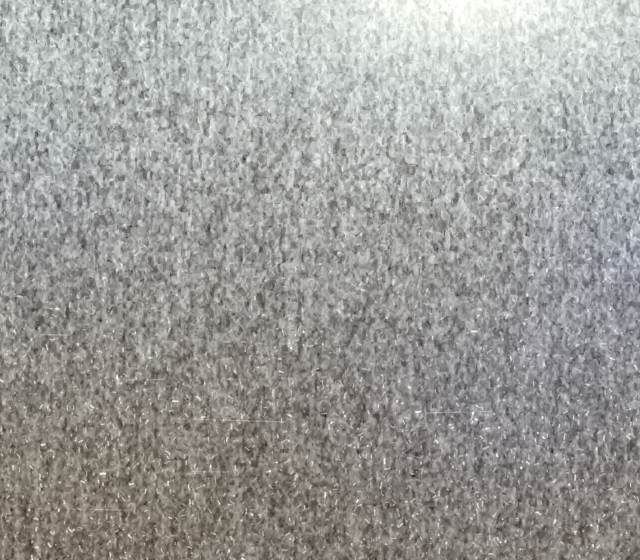
Write a Shadertoy shader that draws this texture.

```glsl
// Galvanised sheet steel: fine upright zinc grain, bright flecks and a soft lamp glow.
#define GRAIN_SCALE vec2(172.0, 112.0)
#define GRAIN_CONTRAST 0.40
#define STREAK_CONTRAST 0.11
#define FLECK_CELLS 108.0
#define FLECK_GAIN 0.40
#define PIT_GAIN 0.22
#define GLOW_POS vec2(0.72, 1.01)
#define TOP_COLOR vec3(0.725, 0.75, 0.74)
#define MID_COLOR vec3(0.605, 0.602, 0.592)
#define LOW_COLOR vec3(0.512, 0.488, 0.463)
#define BLUE_TINT vec3(-0.005, 0.008, 0.05)
#define SCRATCHES 6

float hash(vec2 p) {
    vec3 q = fract(p.xyx * vec3(0.1031, 0.1030, 0.0973));
    q += dot(q, q.yzx + 33.33);
    return fract((q.x + q.y) * q.z);
}

float noise(vec2 p) {
    vec2 i = floor(p), f = fract(p);
    f = f * f * (3.0 - 2.0 * f);
    return mix(mix(hash(i), hash(i + vec2(1, 0)), f.x),
               mix(hash(i + vec2(0, 1)), hash(i + vec2(1, 1)), f.x), f.y);
}

// Soft reflections of the room on the sheet
vec3 sheen(vec2 uv) {
    float wave = noise(uv * 3.0 + 7.0) - 0.5;
    float h = uv.y + 0.06 * wave;
    vec3 c = mix(LOW_COLOR, MID_COLOR, smoothstep(0.02, 0.55, h));
    c = mix(c, TOP_COLOR, smoothstep(0.40, 0.92, h));
    vec2 g = uv - GLOW_POS;
    c += vec3(0.19, 0.185, 0.165) * exp(-dot(g * g, vec2(16.0, 75.0)));
    c += 0.075 * exp(-dot(g * g, vec2(6.0, 8.0)));
    vec2 right = uv - vec2(1.0, 0.55), lower = uv - vec2(0.80, 0.27);
    vec2 left = uv - vec2(0.04, 0.66), corner = uv - vec2(0.12, 0.10);
    float blue = exp(-dot(right * right, vec2(35.0, 18.0)))
               + 0.8 * exp(-dot(lower * lower, vec2(22.0, 28.0)))
               + 0.4 * exp(-dot(left * left, vec2(30.0, 45.0)));
    c += BLUE_TINT * blue;
    c += vec3(0.008, 0.0, -0.022) * exp(-dot(corner * corner, vec2(7.0, 14.0)));
    return c;
}

// Short bent strokes, one per cell, mostly upright
float flecks(vec2 p, float cells, float seed, float density) {
    vec2 q = p * cells, id = floor(q);
    float aa = 0.75 * cells / iResolution.y, sum = 0.0;
    for (int y = -1; y <= 1; y++)
    for (int x = -1; x <= 1; x++) {
        vec2 c = id + vec2(x, y), s = c + seed;
        if (hash(s) > density) continue;
        vec2 d = q - c - vec2(hash(s + 11.3), hash(s + 27.7));
        float spread = hash(s + 41.9) * 2.0 - 1.0;
        float a = 1.6 * spread * abs(spread);
        d = mat2(cos(a), sin(a), -sin(a), cos(a)) * d;
        d.x += (hash(s + 53.1) - 0.5) * 0.7 * d.y * d.y;
        float len = mix(0.02, 0.48, pow(hash(s + 67.3), 1.6));
        float width = mix(0.08, 0.20, hash(s + 71.9));
        float dist = length(vec2(d.x, max(abs(d.y) - len, 0.0))) - width;
        float shade = hash(s + 83.7);
        sum = max(sum, smoothstep(aa, -aa, dist) * mix(0.2, 1.0, shade * shade));
    }
    return sum;
}

// A few thin, long, nearly level scratches
float scratches(vec2 p) {
    float sum = 0.0, px = 1.0 / iResolution.y;
    for (int i = 0; i < SCRATCHES; i++) {
        vec2 s = vec2(float(i) * 3.7, 91.0);
        vec2 d = p - vec2(hash(s) * 1.1, 0.08 + 0.36 * hash(s + 5.0));
        d.y -= d.x * 0.06 * (hash(s + 9.0) - 0.5);
        float len = mix(0.03, 0.15, hash(s + 13.0));
        float line = smoothstep(0.0006 + px, 0.0, abs(d.y));
        sum += line * smoothstep(len, len * 0.7, abs(d.x)) * noise(p * 60.0);
    }
    return sum;
}

void mainImage(out vec4 fragColor, in vec2 fragCoord) {
    vec2 uv = fragCoord / iResolution.xy;
    vec2 p = fragCoord / iResolution.y;
    vec3 col = sheen(uv);
    float low = 1.0 - smoothstep(0.15, 0.75, uv.y);
    float glow = exp(-dot((uv - GLOW_POS) * (uv - GLOW_POS), vec2(9.0, 30.0)));
    float calm = 1.0 - 0.6 * glow;

    // Crisp crystal grain in two sizes, plus fine upright rolling streaks
    vec2 warp = vec2(noise(p * 120.0), noise(p * 120.0 + 31.0)) - 0.5;
    vec2 g = p * GRAIN_SCALE + warp * 0.7;
    float grain = 0.55 * noise(g) + 0.45 * noise(g.yx * vec2(1.9, 1.5) + 17.0) - 0.5;
    float streak = noise(p * vec2(135.0, 11.0) + 3.0) - 0.5;
    float cloud = noise(p * vec2(42.0, 26.0) + 57.0) - 0.5;
    col += calm * (GRAIN_CONTRAST * grain + STREAK_CONTRAST * streak + 0.025 * cloud);

    // Dull warm patches with firm edges show on the lighter part
    float patches = smoothstep(0.62, 0.74, noise(p * vec2(140.0, 88.0) + warp * 0.6 + 43.0));
    col -= calm * mix(0.14, 0.07, low) * patches * vec3(0.92, 1.0, 1.0);

    // Dark pits, bright flecks and scratches
    float pits = flecks(p, FLECK_CELLS * 1.1, 137.0, 0.45);
    float bright = flecks(p, FLECK_CELLS, 19.0, mix(0.34, 0.50, low));
    col -= calm * PIT_GAIN * mix(1.0, 0.75, low) * pits;
    col += FLECK_GAIN * mix(0.40, 0.95, low) * calm * bright;
    col += 0.22 * scratches(p);
    fragColor = vec4(clamp(col, 0.0, 1.0), 1.0);
}
```
